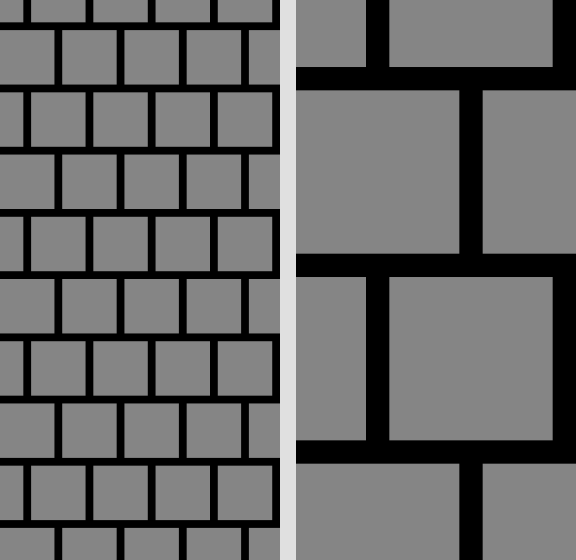
Left, the full canvas; right, a detail of the centre.
A WebGL 2 fragment shader for this pattern:

```glsl
#version 300 es
precision highp float;
// Flat grey square tiles with black joints, laid in running bond.
// The plane is split into unit cells with every other row shifted by half
// a cell; a box distance in each cell gives the antialiased tile.

uniform vec2 u_resolution;
out vec4 outColor;

const float TILES_ACROSS = 4.5;                  // cells per canvas width
const float TILE_SIZE = 0.875;                   // tile side, in cells
const float ROW_SHIFT = 0.5;                     // offset of odd rows, in cells
const vec2 FIRST_CENTRE = vec2(0.4375, 0.0785);  // centre of the lowest left tile
const vec3 TILE_COLOR = vec3(0.522);
const vec3 JOINT_COLOR = vec3(0.0);

// Position relative to the centre of the nearest tile
vec2 brickCell(vec2 p) {
    p += 0.5 - FIRST_CENTRE;
    p.x -= ROW_SHIFT * mod(floor(p.y), 2.0);
    return fract(p) - 0.5;
}

// Share of a pixel covered by the square tile
float tileCoverage(vec2 p, float pixel) {
    vec2 inside = 0.5 * TILE_SIZE - abs(p);
    vec2 cover = clamp(inside / pixel + 0.5, 0.0, 1.0);
    return cover.x * cover.y;
}

void main() {
    float pixel = TILES_ACROSS / u_resolution.x;
    vec2 cell = brickCell(gl_FragCoord.xy * pixel);
    outColor = vec4(mix(JOINT_COLOR, TILE_COLOR, tileCoverage(cell, pixel)), 1.0);
}
```
